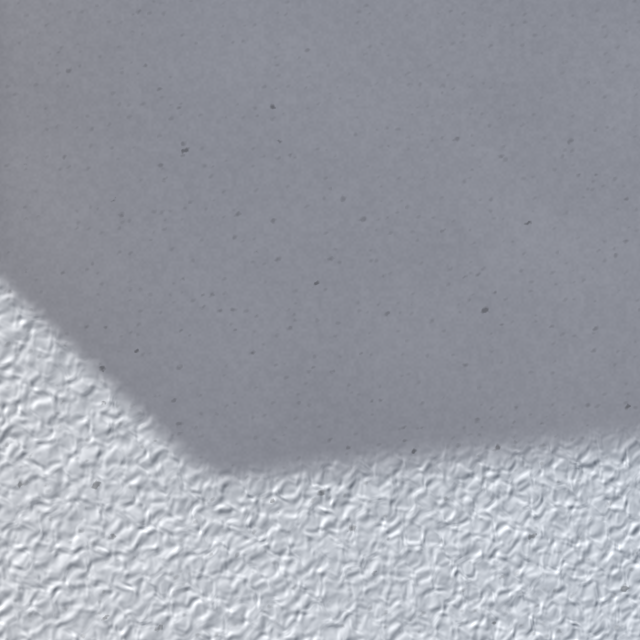
A WebGL 1 fragment shader for this texture:

```glsl
precision highp float;
// Rough plaster wall: a smooth grey shadow with two straight soft edges covers
// the upper part, and raking light below reveals a grainy relief.
// Relief is the slope of warped value noise; pits are hashed cells.

uniform vec2 u_resolution;

#define SHADOW_COLOR vec3(0.541, 0.551, 0.589)
#define LIT_COLOR vec3(0.757, 0.774, 0.802)
#define LEFT_EDGE vec2(-0.95, 0.562)
#define RIGHT_EDGE vec2(0.092, 0.220)
#define CORNER_ROUND 0.04
#define SOFT_LEFT 0.022
#define SOFT_RIGHT 0.042
#define RELIEF_SCALE 112.0
#define RELIEF_DEPTH 0.31
#define LIGHT_DIR vec2(-0.55, 0.83)
#define GRAIN 0.02
#define BLOTCH 0.035

float hash(vec2 p) {
  vec3 q = fract(vec3(p.xyx) * 0.1031);
  q += dot(q, q.yzx + 33.33);
  return fract((q.x + q.y) * q.z);
}

float noise(vec2 p) {
  vec2 i = floor(p), f = fract(p);
  f = f * f * (3.0 - 2.0 * f);
  return mix(mix(hash(i), hash(i + vec2(1.0, 0.0)), f.x),
             mix(hash(i + vec2(0.0, 1.0)), hash(i + vec2(1.0, 1.0)), f.x), f.y);
}

float fbm(vec2 p) {
  float sum = 0.0, amp = 0.5;
  for (int i = 0; i < 4; i++) {
    sum += amp * noise(p);
    p = mat2(1.6, 1.2, -1.2, 1.6) * p + 17.3;
    amp *= 0.5;
  }
  return sum;
}

// Plaster height, stretched a little along the rising diagonal
float plasterHeight(vec2 p) {
  vec2 q = mat2(0.8, -0.6, 0.6, 0.8) * p;
  q.x *= 0.78;
  q += 1.2 * vec2(noise(p * 0.55 + 31.0), noise(p * 0.55 + 74.0));
  return noise(q) + 0.4 * noise(q.yx * 1.9 + 9.0) + 0.5 * noise(q * 0.55 + 23.0);
}

// Signed distance above a line given as slope and height at x = 0
float aboveLine(vec2 p, vec2 line) {
  return (p.y - line.x * p.x - line.y) / sqrt(1.0 + line.x * line.x);
}

float smoothMin(float a, float b, float k) {
  float h = max(k - abs(a - b), 0.0) / k;
  return min(a, b) - h * h * k * 0.25;
}

// Soft irregular pits, at most one in each cell
float pits(vec2 p, float cells, float chance, float radius, float seed) {
  vec2 g = p * cells, id = floor(g);
  vec2 center = 0.2 + 0.6 * vec2(hash(id + seed), hash(id + seed + 41.0));
  vec2 d = (fract(g) - center) / cells;
  d.y = (d.y - 0.25 * d.x) * 1.25;
  float size = radius * (0.5 + 0.7 * hash(id + seed + 83.0));
  float dist = length(d) + radius * 1.1 * (noise(p * 260.0 + seed) - 0.5);
  float blur = 0.0022 + 0.5 / u_resolution.y;
  float present = step(hash(id + seed + 127.0), chance);
  return present * (1.0 - smoothstep(size - blur, size + blur, dist));
}

void main() {
  vec2 p = gl_FragCoord.xy / u_resolution;

  // Shadow mask, softer toward the right
  float d = smoothMin(aboveLine(p, LEFT_EDGE), aboveLine(p, RIGHT_EDGE), CORNER_ROUND);
  d += 0.006 * (noise(p * 90.0) - 0.5);
  float soft = mix(SOFT_LEFT, SOFT_RIGHT, smoothstep(0.2, 0.7, p.x));
  float lit = 1.0 - smoothstep(-soft, soft, d);

  // Shaded wall: broad stains, slightly warm left side, cooler upper right
  float blotch = fbm(p * vec2(6.0, 8.0) + 3.0) - 0.47;
  vec3 shade = SHADOW_COLOR + BLOTCH * blotch;
  shade += vec3(0.010, 0.012, 0.014) * (p.x + p.y - 1.1);
  shade += vec3(0.003, -0.002, -0.009) * (1.0 - smoothstep(0.0, 0.35, p.x));
  shade -= 0.014 * (1.0 - smoothstep(0.0, 0.03, p.x)) * smoothstep(0.5, 0.7, p.y);
  shade -= 0.010 * (1.0 - smoothstep(0.02, 0.2, d));

  // Sunlit wall: slope along the light, finer toward the right
  vec2 q = p * RELIEF_SCALE * (0.85 + 0.14 * p.x);
  vec2 e = 0.33 * LIGHT_DIR;
  float slope = plasterHeight(q - e) - plasterHeight(q + e);
  float rough = 0.75 + 0.5 * fbm(p * 14.0 + 50.0);
  vec3 sun = LIT_COLOR + vec3(-0.012, 0.0, 0.012) * (p.x - 0.3);
  sun += 0.03 * (fbm(p * 14.0 + 80.0) - 0.47);
  sun -= 0.03 * smoothstep(-0.12, 0.0, d);
  sun += RELIEF_DEPTH * rough * slope * vec3(1.0, 0.98, 0.95);

  vec3 color = mix(shade, sun, lit);

  // Sparse pits low on the wall, faint specks everywhere
  float low = 1.0 - smoothstep(0.3, 0.85, p.y);
  color *= 1.0 - 0.26 * pits(p, 15.0, 0.02 + 0.17 * low, 0.0050, 5.0);
  color *= 1.0 - 0.13 * pits(p, 34.0, 0.06 + 0.12 * low, 0.0034, 19.0);
  color *= 1.0 - 0.07 * pits(p + 0.013, 62.0, 0.2, 0.0028, 61.0);

  // Surface grain
  float grain = noise(p * 256.0) + noise(p * 120.0 + 7.0) - 1.0;
  color += GRAIN * grain;
  gl_FragColor = vec4(clamp(color, 0.0, 1.0), 1.0);
}
```
